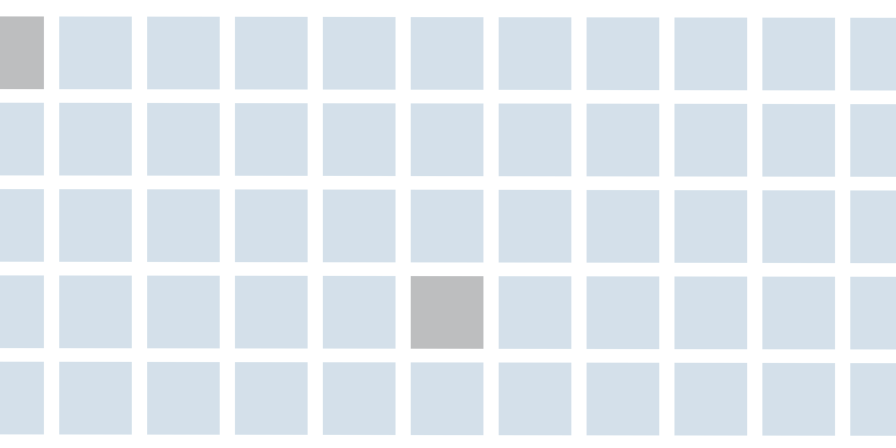
Give the GLSL for this pattern, as a Shadertoy shader.

```glsl
// Grid of pale blue square tiles on white, with two grey tiles and a very slight tilt.

// Antialiased coverage of a square centred on the origin
float squareCoverage(vec2 p, float halfSide, float softness) {
    vec2 inside = clamp((halfSide - abs(p)) / softness + 0.5, 0.0, 1.0);
    return inside.x * inside.y;
}

// 1.0 when the tile index equals the chosen one
float isTile(vec2 tile, vec2 chosen) {
    return float(all(lessThan(abs(tile - chosen), vec2(0.5))));
}

void mainImage(out vec4 fragColor, in vec2 fragCoord) {
    // Height runs from 0 to 1, width from 0 to 2
    vec2 uv = fragCoord / iResolution.y;
    float pixel = 1.0 / iResolution.y;

    // Rows sink slightly toward the right
    uv.y += 0.0016 * (uv.x - 1.0);

    // Tile index: column 0 is the middle one, row 0 the bottom one
    vec2 pitch = vec2(0.1962, 0.1927);
    vec2 fromFirst = uv - vec2(0.998, 0.1099);
    vec2 tile = floor(fromFirst / pitch + 0.5);
    tile.y = clamp(tile.y, 0.0, 4.0);
    vec2 local = fromFirst - tile * pitch;

    // Tile colour, grey for the two odd ones
    float grey = isTile(tile, vec2(0.0, 1.0)) + isTile(tile, vec2(-5.0, 4.0));
    vec3 tileColor = mix(vec3(0.83, 0.88, 0.918), vec3(0.74, 0.745, 0.75), grey);

    float coverage = squareCoverage(local, 0.0811, max(pixel, 0.0026));
    fragColor = vec4(mix(vec3(1.0), tileColor, coverage), 1.0);
}
```
